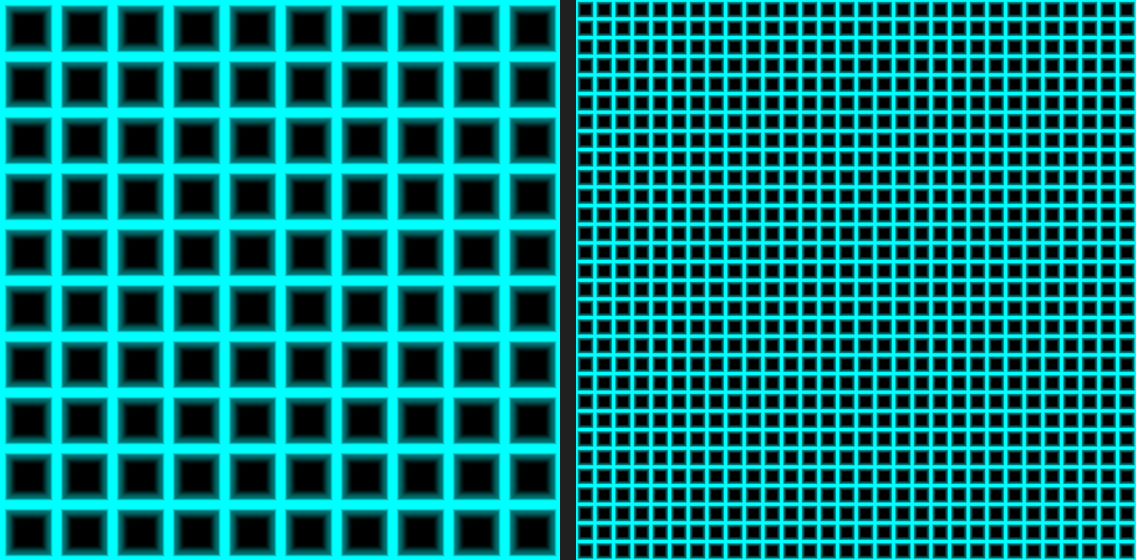
Left: one tile. Right: repeated 3 by 3.
Give the GLSL for this pattern, as a WebGL 2 fragment shader.

```glsl
#version 300 es
precision highp float;
// Glowing cyan lattice over black: a square grid of bright, soft-edged bars.
// Each cell holds a dark square whose rim fades through teal towards the bars.
// One cell is folded with fract; a whole number of cells makes it tile.

#define CELLS 10.0                    // repeats across and down
#define LATTICE_SHIFT vec2(0.012, -0.012) // offset of the bars, in cells
#define BAR_CORE 0.062                // half width of the solid bar, in cells
#define BAR_EDGE 0.128                // where the bar's soft edge ends
#define DARK_HALF 0.21                // half width of the black square
#define RIM_WIDTH 0.17                // fade from black to full rim
#define RIM_LEVEL 0.43                // brightness of the rim beside a bar
#define CORNER_POWER 6.0              // higher gives sharper rim corners

uniform vec2 u_resolution;
out vec4 fragColor;

const vec3 BAR_COLOUR = vec3(0.0, 1.0, 1.0);

// Distance outside a centred square, with slightly rounded corners.
float outsideSquare(vec2 p, float halfSize) {
  vec2 q = max(abs(p) - halfSize, 0.0) / RIM_WIDTH;
  vec2 powered = pow(q, vec2(CORNER_POWER));
  return RIM_WIDTH * pow(powered.x + powered.y, 1.0 / CORNER_POWER);
}

void main() {
  vec2 uv = gl_FragCoord.xy / u_resolution;

  // Position relative to the centre of its cell
  vec2 cell = fract(uv * CELLS - LATTICE_SHIFT) - 0.5;

  // Teal rim around the black square
  float rim = RIM_LEVEL * smoothstep(0.0, RIM_WIDTH, outsideSquare(cell, DARK_HALF));

  // Bright bars on the cell borders, softened by at least one pixel
  vec2 toBar = 0.5 - abs(cell);
  float barDistance = min(toBar.x, toBar.y);
  float pixel = CELLS / min(u_resolution.x, u_resolution.y);
  float barEdge = max(BAR_EDGE, BAR_CORE + pixel);
  float bar = 1.0 - smoothstep(BAR_CORE, barEdge, barDistance);

  fragColor = vec4(BAR_COLOUR * mix(rim, 1.0, bar), 1.0);
}
```
